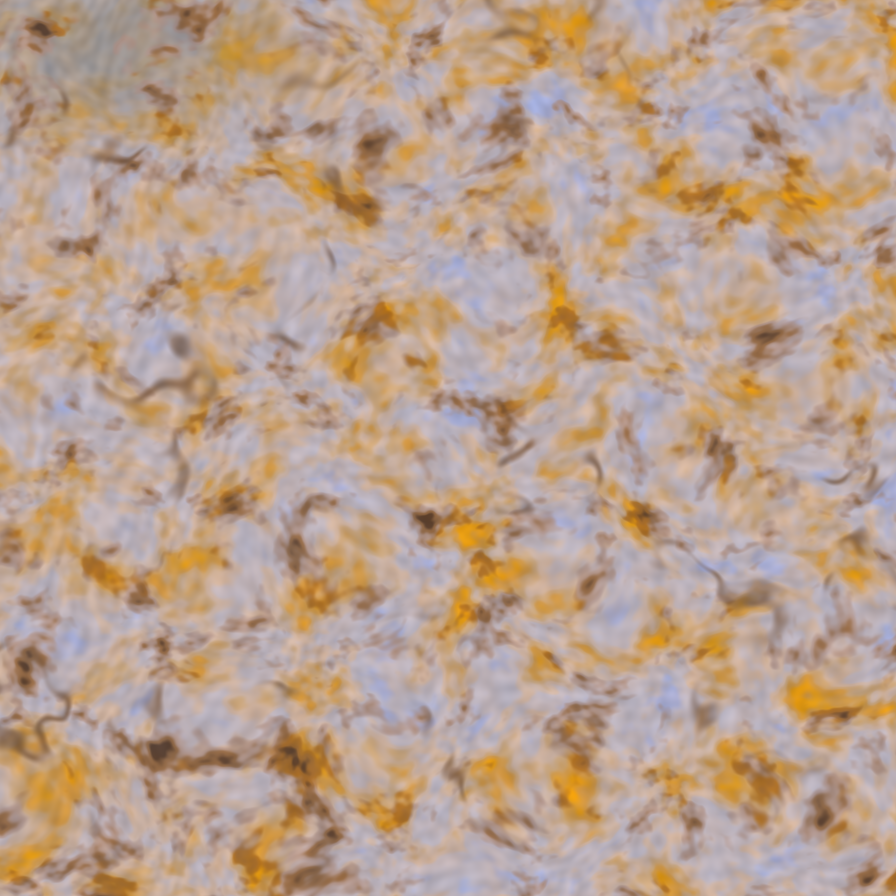
Write a three.js fragment shader that draws this texture.

```glsl
// Weathered, paint-like mineral surface: lavender, peach and ochre patches.
// Warped gradient noise picks the pigment, a second field adds soft shade, and
// a few broken ridge lines add dark cracks; fine strokes and grain go on top.

varying vec2 vUv;

const vec3 LAVENDER = vec3(0.73, 0.69, 0.72);
const vec3 BLUE     = vec3(0.64, 0.66, 0.81);
const vec3 PEACH    = vec3(0.78, 0.68, 0.62);
const vec3 TAN      = vec3(0.77, 0.63, 0.47);
const vec3 OCHRE    = vec3(0.79, 0.58, 0.28);
const vec3 ORANGE   = vec3(0.87, 0.59, 0.07);
const vec3 MAUVE    = vec3(0.66, 0.55, 0.51);
const vec3 BROWN    = vec3(0.55, 0.39, 0.25);
const vec3 RUST     = vec3(0.64, 0.41, 0.14);
const vec3 UMBER    = vec3(0.31, 0.22, 0.17);
const vec3 SMOKE    = vec3(0.57, 0.54, 0.50);

const float PATCH_SCALE = 11.0;   // pigment patches across the canvas
const float SHADE_SCALE = 14.0;   // brown shade patches
const float CRACK_SCALE = 6.0;    // ridge lines
const float GRAIN_SCALE = 70.0;   // fine mottling
const float WARP        = 0.030;  // bending of the patches
const float GAIN        = 0.66;   // weight of each finer octave
const float SPREAD      = 3.7;    // brings the fractal sum to unit deviation
const float GRAIN_DEPTH = 0.10;
const float STROKE_DEPTH = 0.10;

vec2 gradientAt(vec2 cell) {
  vec3 q = fract(cell.xyx * vec3(0.1031, 0.1030, 0.0973));
  q += dot(q, q.yzx + 33.33);
  float angle = 6.28318 * fract((q.x + q.y) * q.z);
  return vec2(cos(angle), sin(angle));
}

float gradientNoise(vec2 p) {
  vec2 i = floor(p), f = fract(p);
  vec2 u = f * f * f * (f * (f * 6.0 - 15.0) + 10.0);
  vec2 e = vec2(1.0, 0.0);
  float low  = mix(dot(gradientAt(i), f), dot(gradientAt(i + e), f - e), u.x);
  float high = mix(dot(gradientAt(i + e.yx), f - e.yx),
                   dot(gradientAt(i + 1.0), f - 1.0), u.x);
  return mix(low, high, u.y);
}

// Four turned octaves, scaled to roughly a unit normal distribution
float fractalNoise(vec2 p) {
  float sum = 0.0, weight = 1.0;
  for (int k = 0; k < 4; k++) {
    sum += weight * gradientNoise(p);
    p = mat2(1.8, 0.7, -0.7, 1.8) * p + 17.3;
    weight *= GAIN;
  }
  return sum * SPREAD;
}

float spot(vec2 p, vec2 center, vec2 radius) {
  vec2 d = (p - center) / radius;
  return exp(-dot(d, d));
}

vec3 pigment(float h) {
  vec3 c = mix(BLUE, LAVENDER, smoothstep(-2.8, -1.2, h));
  c = mix(c, PEACH, smoothstep(-0.7, 0.2, h));
  c = mix(c, TAN, smoothstep(0.2, 1.1, h));
  c = mix(c, OCHRE, smoothstep(1.0, 1.8, h));
  return mix(c, ORANGE, smoothstep(1.7, 2.9, h));
}

// Thin ridge lines, broken up by a slow mask
float cracks(vec2 p) {
  float ridge = abs(gradientNoise(p) + 0.35 * gradientNoise(p * 4.0 + 5.0));
  float mask = smoothstep(0.18, 0.50, gradientNoise(p * 0.8 + 41.0)
             + 0.6 * gradientNoise(p * 3.0 + 9.0));
  return mask * (1.0 - smoothstep(0.0, 0.09, ridge));
}

void main() {
  vec2 uv = vUv;
  vec2 bend = vec2(gradientNoise(uv * 8.0 + 3.0), gradientNoise(uv * 8.0 + 29.0));
  vec2 p = uv + WARP * bend;
  float leftSide = 1.0 - smoothstep(0.15, 0.5, uv.x + 0.3 * bend.x);

  // Regional drift: smoky and brown corners, warm upper right, calmer left
  float smoky = spot(p, vec2(0.12, 0.95), vec2(0.16, 0.09));
  float earthy = spot(p, vec2(0.30, 0.07), vec2(0.11, 0.12));
  float warm = spot(p, vec2(0.97, 0.99), vec2(0.08, 0.05))
             + 0.7 * spot(p, vec2(0.28, 0.88), vec2(0.09, 0.09));

  float hue = fractalNoise(p * vec2(0.95, 1.1) * PATCH_SCALE + 11.0);
  hue = hue * mix(1.0, 0.8, leftSide) + 1.3 * warm + 0.12 * leftSide;
  float shade = fractalNoise(p * vec2(0.95, 1.12) * SHADE_SCALE + 73.0);
  shade += 1.4 * earthy + 0.5 * smoky;

  // Shade warms to rust where it crosses ochre
  vec3 color = pigment(hue);
  color = mix(color, SMOKE, 0.75 * smoky);
  float ochreArea = smoothstep(0.5, 1.6, hue);
  color = mix(color, mix(MAUVE, RUST, ochreArea), 0.85 * smoothstep(0.5, 1.7, shade));
  color = mix(color, mix(BROWN, RUST, 0.6 * ochreArea), 0.9 * smoothstep(1.5, 2.6, shade));
  color = mix(color, UMBER, 0.8 * smoothstep(2.5, 3.6, shade));
  color = mix(color, mix(BROWN, UMBER, 0.5), 0.65 * cracks(p * CRACK_SCALE + 7.0));

  // Strokes lean upright at the left and lie flat elsewhere
  vec2 tilted = mat2(0.94, 0.34, -0.34, 0.94) * p;
  float upright = gradientNoise(tilted * vec2(80.0, 22.0));
  float flatStroke = gradientNoise(p * vec2(28.0, 48.0) + 19.0);
  float stroke = mix(flatStroke, upright, leftSide);
  float grain = gradientNoise(p * GRAIN_SCALE + 51.0);
  color *= 1.0 + STROKE_DEPTH * stroke + GRAIN_DEPTH * grain;
  color += 0.04 * vec3(1.0, 0.0, -1.2) * gradientNoise(p * 38.0 + 87.0);

  gl_FragColor = vec4(clamp(color, 0.0, 1.0), 1.0);
}
```
